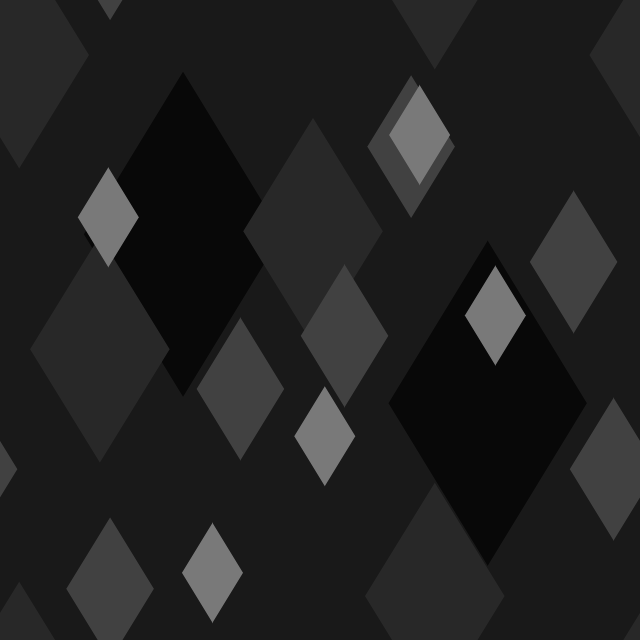
Write a WebGL 1 fragment shader that draws this pattern.

```glsl
precision highp float;
// Flat grey diamonds in four sizes, scattered over a near-black tile that wraps.

uniform vec2 u_resolution;

// Signed distance to a diamond with the given half width and half height.
float diamondDistance(vec2 p, vec2 halfSize) {
  vec2 q = abs(p) / halfSize;
  return (q.x + q.y - 1.0) * halfSize.x * halfSize.y / length(halfSize);
}

// Paints a layer of diamonds: an even stride bent by a sine wobble (amplitude xy, frequency z).
vec3 paintLayer(vec3 base, vec2 uv, vec3 color, float count, vec2 halfSize,
                vec2 start, vec2 stride, vec3 wobble) {
  float edge = 0.6 / min(u_resolution.x, u_resolution.y);
  float coverage = 0.0;
  for (int i = 0; i < 6; i++) {
    float n = float(i);
    if (n >= count) break;
    vec2 center = start + stride * n + wobble.xy * sin(wobble.z * n);
    // Shortest offset on the wrapping tile.
    vec2 offset = fract(uv - center + 0.5) - 0.5;
    float d = diamondDistance(offset, halfSize);
    coverage = max(coverage, 1.0 - smoothstep(-edge, edge, d));
  }
  return mix(base, color, coverage);
}

void main() {
  vec2 uv = gl_FragCoord.xy / u_resolution;
  vec3 color = vec3(0.098);

  // Large to small, back to front.
  color = paintLayer(color, uv, vec3(0.03), 2.0, vec2(0.155, 0.254),
                     vec2(0.286, 0.634), vec2(0.476, -0.264), vec3(0.0));
  color = paintLayer(color, uv, vec3(0.158), 4.0, vec2(0.109, 0.177),
                     vec2(0.03, 0.914), vec2(0.203, -0.592), vec3(-0.082, 0.141, 1.923));
  color = paintLayer(color, uv, vec3(0.255), 6.0, vec2(0.0684, 0.1115),
                     vec2(0.172, 0.08), vec2(0.505, 0.14), vec3(0.3, 0.05, 1.22));
  color = paintLayer(color, uv, vec3(0.475), 5.0, vec2(0.0477, 0.078),
                     vec2(0.332, 0.105), vec2(0.331, 0.171), vec3(-0.22, 0.06, 0.785));

  gl_FragColor = vec4(color, 1.0);
}
```
